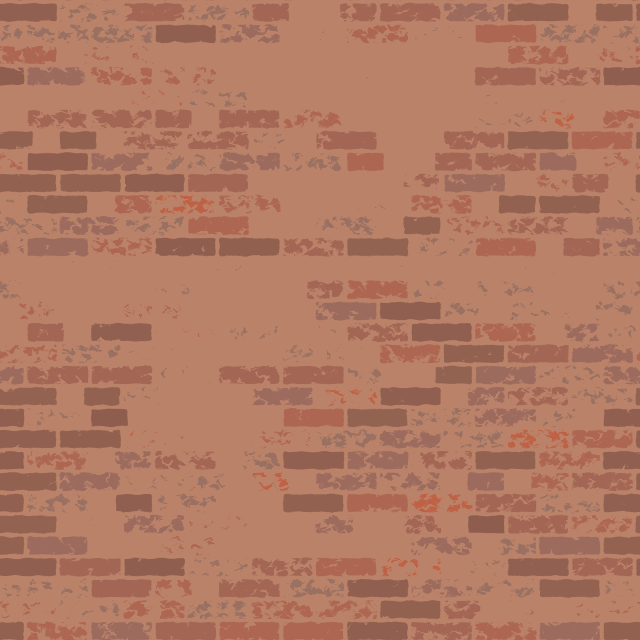
This texture is drawn by a Shadertoy shader. Its source:

```glsl
// Worn brick wall under flat clay plaster: 10 bricks across, 30 courses down, running bond.
// Every brick gets a soundness from a hash and soft bare patches; warped cellular noise
// then flakes it away, from whole dark bricks down to a few pale crumbs.

const vec2 GRID = vec2(10.0, 30.0);       // bricks across, courses down
const float BRICK_PITCH = 3.0;            // brick length, in course heights
const vec2 BRICK_HALF = vec2(1.41, 0.41); // half size, in course heights
const float TOP_GAP = 0.08;

const vec3 PLASTER = vec3(0.73, 0.51, 0.41);
const vec3 DARK    = vec3(0.56, 0.365, 0.305);
const vec3 UMBER   = vec3(0.58, 0.39, 0.32);
const vec3 RUSSET  = vec3(0.64, 0.40, 0.33);
const vec3 RED     = vec3(0.68, 0.40, 0.32);
const vec3 MAUVE   = vec3(0.61, 0.42, 0.37);
const vec3 GREY    = vec3(0.60, 0.44, 0.38);
const vec3 ORANGE  = vec3(0.75, 0.38, 0.27);

// Bare plaster areas: centre (y measured downward) and radii
const int PATCHES = 11;
const vec4 BARE[PATCHES] = vec4[PATCHES](
    vec4(0.50, 0.12, 0.23, 0.08), vec4(0.50, 0.43, 0.80, 0.025),
    vec4(0.37, 0.50, 0.13, 0.09), vec4(0.36, 0.83, 0.13, 0.07),
    vec4(0.69, 0.15, 0.09, 0.10), vec4(0.48, 0.31, 0.12, 0.06),
    vec4(0.14, 0.47, 0.22, 0.03), vec4(0.33, 0.67, 0.07, 0.08),
    vec4(0.17, 0.83, 0.10, 0.03), vec4(0.60, 0.84, 0.16, 0.02),
    vec4(0.10, 0.15, 0.25, 0.02));

float hash(vec2 p, float seed) {
    vec3 q = fract(vec3(p.xyx + seed * 7.13) * vec3(0.1031, 0.1030, 0.0973));
    q += dot(q, q.yzx + 33.33);
    return fract((q.x + q.y) * q.z);
}

// Distance to the nearest jittered cell point
float cellular(vec2 p) {
    vec2 cell = floor(p);
    float nearest = 4.0;
    for (int j = -1; j <= 1; j++)
    for (int i = -1; i <= 1; i++) {
        vec2 c = cell + vec2(i, j);
        vec2 point = c + vec2(hash(c, 1.0), hash(c, 2.0));
        nearest = min(nearest, length(point - p));
    }
    return nearest;
}

// Ragged flake field: low values survive longest
float flakes(vec2 p) {
    p += 0.07 * sin(p.yx * vec2(11.0, 8.0) + 2.0 * sin(p * 5.0));
    p += 0.03 * sin(p.yx * vec2(27.0, 23.0) + p * 9.0);
    return 0.62 * cellular(p * vec2(1.5, 2.2)) + 0.38 * cellular(p * vec2(3.6, 5.4) + 17.0);
}

// How strongly the plaster hides the wall at a place, 0 to 1; wraps at the borders
float bareness(vec2 place) {
    float bare = 0.0;
    for (int i = 0; i < PATCHES; i++) {
        vec2 d = fract(place - BARE[i].xy + 0.5) - 0.5;
        d /= BARE[i].zw;
        bare = max(bare, exp(-dot(d, d) * dot(d, d)));
    }
    return bare;
}

float boxDistance(vec2 p, vec2 halfSize, float radius) {
    vec2 d = abs(p) - halfSize + radius;
    return length(max(d, 0.0)) + min(max(d.x, d.y), 0.0) - radius;
}

// Sound bricks are dark, flaking ones red or mauve, crumbs grey or orange
vec3 brickColour(float sound, float pick) {
    vec3 whole = mix(DARK, UMBER, pick);
    vec3 flaking = pick < 0.42 ? RUSSET : pick < 0.68 ? RED : MAUVE;
    vec3 crumbs = pick < 0.15 ? ORANGE : pick < 0.35 ? RED : GREY;
    return sound > 0.80 ? whole : sound > 0.40 ? flaking : crumbs;
}

void mainImage(out vec4 fragColor, in vec2 fragCoord) {
    vec2 uv = fragCoord / iResolution.xy;
    float px = GRID.y / iResolution.y;

    // Running bond: alternate courses shift by half a brick
    float y = (1.0 - uv.y) * GRID.y - TOP_GAP;
    float course = floor(y);
    float shift = mod(course, 2.0) > 0.5 ? 0.40 : 0.91;
    float x = uv.x * GRID.x - shift;
    vec2 id = mod(vec2(floor(x), course), GRID);
    vec2 local = (fract(vec2(x, y)) - 0.5) * vec2(BRICK_PITCH, 1.0);

    // Wear of this brick
    vec2 place = (id + 0.5 + vec2(shift, TOP_GAP)) / GRID;
    float sound = 0.15 + 0.85 * hash(id, 3.0) - 0.8 * bareness(place);
    float cover = mix(0.10, 0.95, sound);

    // Some bricks keep only their left or right part
    float part = hash(id, 4.0);
    float broken = step(part, 0.2);
    float side = part < 0.1 ? -1.0 : 1.0;
    vec2 halfSize = BRICK_HALF - vec2(0.56 * broken, 0.0);
    vec2 fromCentre = local - vec2(0.56 * broken * side, 0.0);

    // Ragged outline, with more flaking toward the rim
    float flake = flakes(local + id * vec2(7.3, 5.7));
    float outline = boxDistance(fromCentre, halfSize, 0.10);
    outline += 0.018 * sin(local.x * 6.0 + id.y * 2.0 + id.x) + 0.09 * (flake - 0.40);
    flake += 0.10 * smoothstep(-0.2, 0.0, outline);

    float soft = 2.5 * px;
    float mask = smoothstep(0.7 * px, -0.7 * px, outline)
               * (1.0 - smoothstep(cover - 0.5 * soft, cover + 0.5 * soft, flake));

    vec3 brick = brickColour(sound, hash(id, 5.0));
    brick = mix(brick, PLASTER, 0.2 * smoothstep(cover - 0.12, cover, flake));
    fragColor = vec4(mix(PLASTER, brick, mask), 1.0);
}
```
